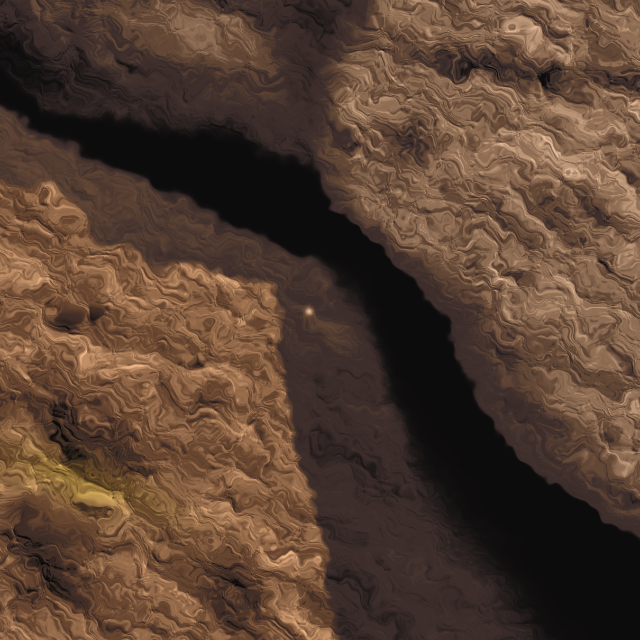
Write a three.js fragment shader that draws this texture.

```glsl
// Sunlit rock: two rough boulders above a slab, parted by a dark diagonal crevice.
// Outlines are bent lines roughened by noise; each surface gets a tone from its
// place plus directional relief shading, then a shared earth colour ramp.
varying vec2 vUv;

const vec2 LIGHT = vec2(0.45, 0.89);
const float GRAIN = 7.5; // relief cells across the canvas
const float RELIEF_STEP = 0.03;
const float ROUGHNESS = 0.022;
const float SOFT = 0.007;
const float SLAB_RELIEF = 0.16;
const float ROCK_RELIEF = 0.18;
const float SHADE_RELIEF = 0.045;
const vec3 BLACK = vec3(0.09, 0.08, 0.08);
const vec3 UMBER = vec3(0.24, 0.18, 0.17);
const vec3 BROWN = vec3(0.39, 0.28, 0.21);
const vec3 TAN = vec3(0.56, 0.43, 0.33);
const vec3 SAND = vec3(0.73, 0.58, 0.46);
const vec3 CREAM = vec3(0.89, 0.73, 0.60);

float hash(vec2 p) { return fract(sin(dot(p, vec2(127.1, 311.7))) * 43758.5); }

float noise(vec2 p) {
  vec2 i = floor(p), f = fract(p);
  f = f * f * (3.0 - 2.0 * f);
  return mix(mix(hash(i), hash(i + vec2(1, 0)), f.x),
             mix(hash(i + vec2(0, 1)), hash(i + vec2(1, 1)), f.x), f.y);
}

vec2 jitter(vec2 p) { return vec2(noise(p), noise(p + 40.0)) - 0.5; }

// Creased lumps at six scales
float height(vec2 p) {
  float h = 0.0, a = 0.7;
  for (int i = 0; i < 6; i++) {
    float n = noise(p);
    h += a * mix(n, abs(2.0 * n - 1.0), 0.6);
    p = mat2(1.6, 1.2, -1.2, 1.6) * p + 7.3;
    a *= 0.5;
  }
  return h;
}

// Continues a bent line from x0 to its next knot (x1, v1)
float bend(float v, float x, float x0, float x1, float v1) {
  return mix(v, v1, clamp((x - x0) / (x1 - x0), 0.0, 1.0));
}

float rightRockEdge(float y) {
  float v = bend(1.18, y, 0.0, 0.147, 1.0);
  v = bend(v, y, 0.147, 0.284, 0.814);
  v = bend(v, y, 0.284, 0.362, 0.757);
  v = bend(v, y, 0.362, 0.505, 0.69);
  v = bend(v, y, 0.505, 0.583, 0.638);
  v = bend(v, y, 0.583, 0.68, 0.514);
  v = bend(v, y, 0.68, 0.765, 0.484);
  v = bend(v, y, 0.765, 0.87, 0.488);
  return bend(v, y, 0.87, 1.0, 0.545);
}

float leftRockBase(float x) {
  float v = bend(0.896, x, 0.0, 0.065, 0.82);
  v = bend(v, x, 0.065, 0.3, 0.79);
  return bend(v, x, 0.3, 0.49, 0.735);
}

float slabTop(float x) {
  float v = bend(0.857, x, 0.0, 0.065, 0.8);
  v = bend(v, x, 0.065, 0.43, 0.63);
  v = bend(v, x, 0.43, 0.573, 0.575);
  v = bend(v, x, 0.573, 0.64, 0.4);
  return bend(v, x, 0.64, 0.92, 0.0);
}

// Positive inside the sunlit part of the slab
float sunlit(vec2 p) {
  float top = bend(0.714, p.x, 0.09, 0.15, 0.629);
  top = bend(top, p.x, 0.15, 0.25, 0.583);
  top = bend(top, p.x, 0.3, 0.44, 0.55);
  float side = bend(0.53, p.y, 0.0, 0.23, 0.487);
  return min(top - p.y, bend(side, p.y, 0.23, 0.44, 0.435) - p.x);
}

// Offset from a centre in radii, with a slanted axis
vec2 local(vec2 p, float x, float y, float rx, float ry, float slant) {
  return vec2(p.x - x, p.y - y - slant * (p.x - x)) / vec2(rx, ry);
}

float blob(vec2 d) { return exp(-dot(d, d)); }

// Lays a rounded stone and the shadow below it over a tone
float stone(float t, vec2 d, float tone) {
  t -= 0.3 * blob(1.4 * (d + LIGHT));
  return mix(t, tone + 0.22 * dot(d, LIGHT), 1.0 - smoothstep(0.75, 1.1, length(d)));
}

vec3 earth(float t) {
  vec3 c = mix(BLACK, UMBER, smoothstep(0.0, 0.2, t));
  c = mix(c, BROWN, smoothstep(0.2, 0.4, t));
  c = mix(c, TAN, smoothstep(0.4, 0.6, t));
  c = mix(c, SAND, smoothstep(0.6, 0.8, t));
  c = mix(c, CREAM, smoothstep(0.8, 1.0, t));
  return c * mix(0.55, 1.0, smoothstep(-0.08, 0.1, t));
}

// Shaded slab sinking into the crevice, with its sunlit part
float slabTone(vec2 p, float bump, float sun) {
  float shade = mix(0.17, 0.31, smoothstep(0.3, 0.75, p.y)) + SHADE_RELIEF * bump;
  shade += 0.1 * blob(local(p, 0.51, 0.48, 0.035, 0.03, -0.5));
  float soft = mix(0.02, 0.2, smoothstep(0.45, 0.65, p.x));
  float t = mix(-0.05, shade, smoothstep(0.0, soft, slabTop(p.x) - p.y));
  float lit = 0.53 + SLAB_RELIEF * bump - 0.38 * blob(local(p, 0.12, 0.33, 0.13, 0.04, -0.4));
  lit -= 0.2 * blob(local(p, 0.3, 0.385, 0.07, 0.03, -0.2)) + 0.34 * blob(local(p, 0.07, 0.09, 0.08, 0.06, 0.0));
  lit -= 0.36 * blob(local(p, 0.36, 0.07, 0.05, 0.07, -0.5));
  lit = stone(lit, local(p, 0.085, 0.185, 0.072, 0.042, -0.3), 0.36 + 0.06 * bump);
  lit = stone(lit, local(p, 0.147, 0.218, 0.036, 0.013, -0.45), 0.75);
  lit = stone(lit, local(p, 0.117, 0.51, 0.02, 0.018, 0.0), 0.28);
  lit = stone(lit, local(p, 0.157, 0.515, 0.013, 0.018, 0.0), 0.22);
  return mix(t, lit, sun);
}

void main() {
  vec2 wobble = jitter(vUv * 24.0) + 0.5 * jitter(vUv * 70.0), p = vUv + wobble * ROUGHNESS;
  vec2 q = vUv * GRAIN * vec2(0.9, 1.2) + vec2(0.0, 2.0 * vUv.x) + wobble * 0.3;
  float bump = (height(q) - height(q + LIGHT * RELIEF_STEP)) / RELIEF_STEP;
  float sun = smoothstep(-SOFT, SOFT, sunlit(p));
  float t = slabTone(p, bump, sun) + 0.7 * blob(local(vUv, 0.483, 0.513, 0.006, 0.006, 0.0));
  // Upper left rock, brighter towards its crown
  float rise = p.y - leftRockBase(p.x);
  float crown = smoothstep(0.02, 0.2, rise) * (1.0 - smoothstep(0.38, 0.48, p.x));
  float left = mix(0.13, 0.31, crown) + mix(0.04, 0.12, crown) * bump;
  left += 0.22 * blob(local(p, 0.31, 0.94, 0.12, 0.05, -0.5)) - 0.15 * blob(local(p, 0.03, 0.91, 0.09, 0.05, -0.3));
  t = mix(t, left, smoothstep(-SOFT, 0.018, rise));
  // Right rock: brown underside, bright weathered face
  float inset = p.x - rightRockEdge(p.y);
  float face = smoothstep(0.0, mix(0.22, 0.07, smoothstep(0.3, 0.75, p.y)), inset);
  float right = mix(0.2, 0.54, face) + mix(0.04, ROCK_RELIEF, face) * bump;
  right -= 0.34 * blob(local(p, 0.83, 0.885, 0.16, 0.022, -0.06)) + 0.25 * blob(local(p, 0.63, 0.78, 0.04, 0.05, 0.4));
  right -= 0.22 * blob(local(p, 0.91, 0.68, 0.09, 0.035, -0.3)) - 0.2 * blob(local(p, 0.86, 0.755, 0.08, 0.035, -0.3));
  float rock = smoothstep(-SOFT, SOFT, inset);
  // Warm sunlit earth and a touch of moss
  vec3 color = earth(mix(t, right, rock));
  color *= mix(vec3(1.0), vec3(1.04, 0.97, 0.88), sun * (1.0 - rock));
  color *= mix(vec3(1.0), vec3(0.98, 1.06, 0.72), blob(local(p, 0.12, 0.25, 0.13, 0.04, -0.3)));
  gl_FragColor = vec4(color, 1.0);
}
```
